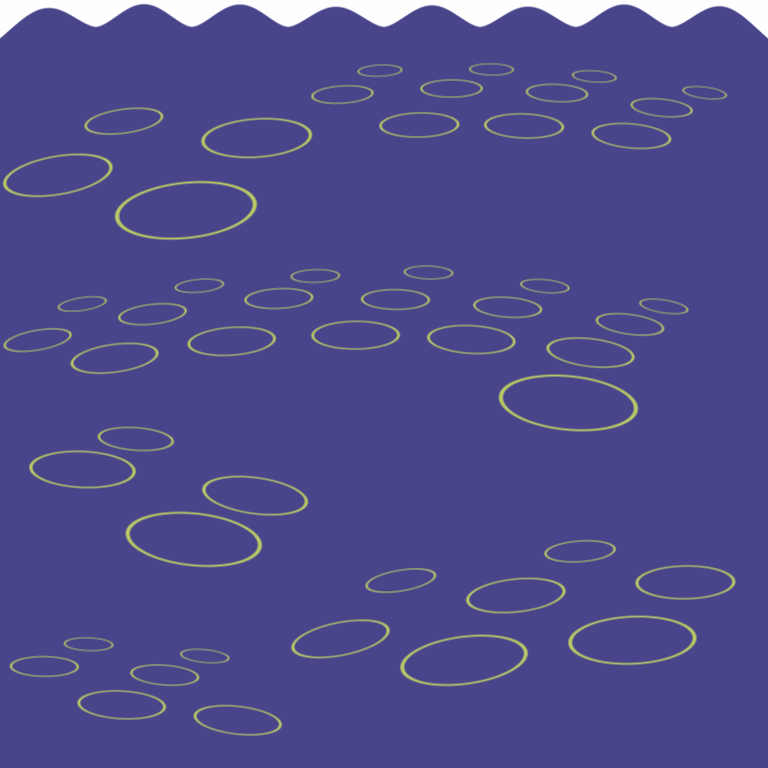
A three.js fragment shader for this pattern:

```glsl
// Thin lime rings lying in perspective on a flat indigo field with a scalloped
// white top edge. Each cluster zigzags its rings over three depth rows; nearer
// rows are larger, and rings tilt away from the cluster's vanishing axis.
varying vec2 vUv;

const float SOFT = 0.0026; // edge softness in canvas units

float hash(vec2 p) {
  return fract(sin(dot(p, vec2(127.1, 311.7))) * 43758.5453);
}

// Coverage of an elliptical outline that is heavier at its sides
float ring(vec2 p, float halfWidth, float tilt) {
  float c = cos(tilt), s = sin(tilt);
  p = vec2(c * p.x + s * p.y, c * p.y - s * p.x);
  vec2 radii = halfWidth * vec2(1.0, 0.2 + 2.2 * halfWidth);
  float f = length(p / radii);
  float slope = max(length(p / (radii * radii)) / max(f, 0.001), 0.001);
  float d = (f - 1.0) / slope;
  float stroke = 0.0003 + 0.027 / slope;
  float overlap = min(d + 0.5 * SOFT, stroke) - max(d - 0.5 * SOFT, -stroke);
  return clamp(overlap / SOFT, 0.0, 1.0);
}

// A row-by-row zigzag of rings, starting at its far left end
float cluster(vec2 p, vec2 start, float size, float count, float axis) {
  float cover = 0.0;
  for (int i = 0; i < 17; i++) {
    float k = float(i);
    if (k >= count) break;
    float row = mod(k * 2.0 + 1.0, 3.0);
    vec2 jitter = vec2(hash(vec2(k, start.x)), hash(vec2(start.y, k))) - 0.5;
    vec2 center = start + vec2(1.65 * k, -row * (0.8 + 0.25 * row)) * size;
    center += jitter * size * vec2(0.4, 0.2);
    float side = center.x - axis;
    center.y -= 0.3 * side * side;
    float halfWidth = size * (1.0 + 0.4 * row);
    cover = max(cover, ring(p - center, halfWidth, -0.4 * side));
  }
  return cover;
}

void main() {
  vec3 indigo = vec3(0.285, 0.272, 0.547);
  vec3 lime = vec3(0.73, 0.79, 0.40);

  // Ring clusters from top to bottom
  float rings = cluster(vUv, vec2(0.08, 0.88), 0.050, 4.0, 0.50);
  rings = max(rings, cluster(vUv, vec2(0.45, 0.912), 0.028, 11.0, 0.60));
  rings = max(rings, cluster(vUv, vec2(0.05, 0.645), 0.031, 17.0, 0.48));
  rings = max(rings, cluster(vUv, vec2(0.735, 0.553), 0.063, 1.0, 0.50));
  rings = max(rings, cluster(vUv, vec2(0.10, 0.44), 0.048, 4.0, 0.0));
  rings = max(rings, cluster(vUv, vec2(0.06, 0.165), 0.031, 6.0, 0.03));
  rings = max(rings, cluster(vUv, vec2(0.45, 0.29), 0.045, 7.0, 0.93));
  vec3 color = mix(indigo, lime, rings);

  // Eight rounded scallops, dipping further at the two corners
  float wave = pow(abs(sin(vUv.x * 8.0 * 3.14159)), 1.6);
  float corner = exp(-50.0 * min(vUv.x, 1.0 - vUv.x));
  float lift = 0.006 * (hash(vec2(floor(vUv.x * 8.0), 3.0)) - 0.5);
  float edge = 0.965 + (0.028 + lift) * wave - 0.015 * corner;
  color = mix(color, vec3(0.995), smoothstep(-0.0016, 0.0016, vUv.y - edge));

  gl_FragColor = vec4(color, 1.0);
}
```
